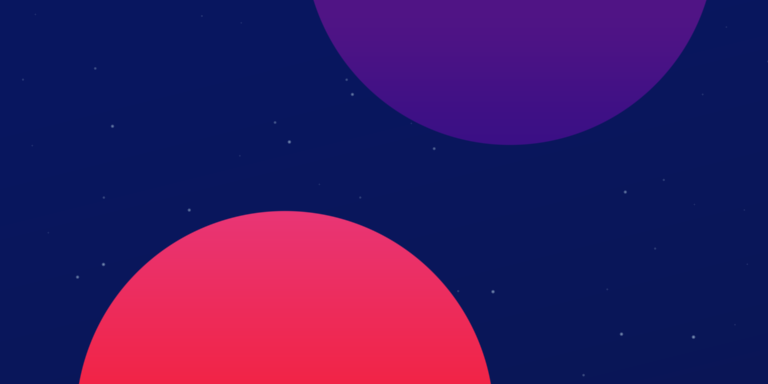
Write a WebGL 1 fragment shader that draws this background.

```glsl
precision highp float;

uniform vec2 u_resolution;

#define SKY_TOP vec3(0.032, 0.086, 0.372)
#define SKY_LOW vec3(0.038, 0.084, 0.335)
#define PINK_TOP vec3(0.910, 0.210, 0.460)
#define PINK_LOW vec3(0.945, 0.140, 0.275)
#define VIOLET_TOP vec3(0.315, 0.078, 0.520)
#define VIOLET_LOW vec3(0.230, 0.060, 0.520)
#define STAR_COLOR vec3(0.62, 0.72, 0.82)
#define PINK_DISC vec3(0.742, -0.094, 0.5445)
#define VIOLET_DISC vec3(1.328, 1.158, 0.5355)
#define STAR_CELL 0.11
#define STAR_DENSITY 0.30

float hash(vec2 p) {
  vec3 q = fract(vec3(p.xyx) * 0.1031);
  q += dot(q, q.yzx + 33.33);
  return fract((q.x + q.y) * q.z);
}

// Coverage of a disc given as centre (xy) and radius (z)
float discMask(vec2 p, vec3 disc, float pixel) {
  float dist = length(p - disc.xy) - disc.z;
  return 1.0 - smoothstep(-pixel, pixel, dist);
}

// At most one faint star in each grid cell, kept clear of the cell edges
float starField(vec2 p, float pixel) {
  vec2 cell = floor(p / STAR_CELL);
  vec2 jitter = vec2(hash(cell + 17.0), hash(cell + 43.0));
  vec2 center = (cell + mix(vec2(0.1), vec2(0.9), jitter)) * STAR_CELL;
  float present = step(hash(cell + 71.0), STAR_DENSITY);
  float rank = hash(cell + 97.0);
  float brightness = mix(0.12, 0.75, rank * rank * rank);
  float radius = max(mix(0.004, 0.007, rank * rank), 1.2 * pixel);
  return present * brightness * (1.0 - smoothstep(0.0, radius, length(p - center)));
}

void main() {
  vec2 p = gl_FragCoord.xy / u_resolution.y;
  float pixel = 1.0 / u_resolution.y;

  // Night sky, darkening toward the lower right
  float skyShade = clamp(0.25 + 0.8 * p.y - 0.2 * (p.x - 1.0), 0.0, 1.0);
  vec3 color = mix(SKY_LOW, SKY_TOP, skyShade);
  color = mix(color, STAR_COLOR, starField(p, pixel));

  // Violet disc hanging from the top edge
  vec3 violet = mix(VIOLET_LOW, VIOLET_TOP, smoothstep(0.60, 1.0, p.y));
  color = mix(color, violet, discMask(p, VIOLET_DISC, pixel));

  // Pink disc rising from the bottom edge
  vec3 pink = mix(PINK_LOW, PINK_TOP, clamp(p.y / 0.45, 0.0, 1.0));
  color = mix(color, pink, discMask(p, PINK_DISC, pixel));

  gl_FragColor = vec4(color, 1.0);
}
```
